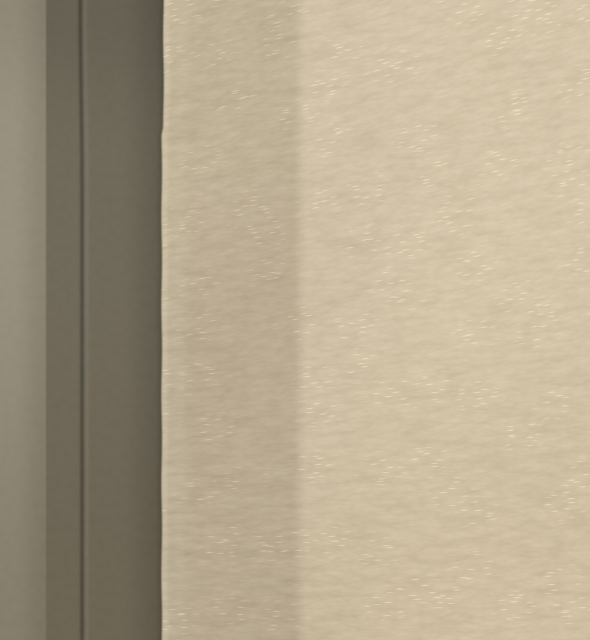
This texture is drawn by a Shadertoy shader. Its source:

```glsl
// Brushed beige metal panel beside a dark recessed frame with a thin groove

vec2 hash2(vec2 p) {
    vec3 q = fract(p.xyx * vec3(0.1031, 0.1030, 0.0973));
    q += dot(q, q.yzx + 33.33);
    return fract((q.xx + q.yz) * q.zy);
}

// Distance to the nearest scattered point
float cellular(vec2 p) {
    vec2 cell = floor(p);
    vec2 local = fract(p);
    float nearest = 2.0;
    for (int j = -1; j <= 1; j++) {
        for (int i = -1; i <= 1; i++) {
            vec2 offset = vec2(i, j);
            vec2 delta = offset + hash2(cell + offset + 57.0) - local;
            nearest = min(nearest, dot(delta, delta));
        }
    }
    return sqrt(nearest);
}

// Smooth step across a vertical boundary
float edge(float x, float position, float softness) {
    return smoothstep(position - softness, position + softness, x);
}

float ridge(float x, float center, float width) {
    float d = (x - center) / width;
    return exp(-d * d);
}

// Brush strokes lie flat at the bottom and rise to the right at the top
vec2 brushSpace(vec2 uv) {
    return vec2(uv.x, uv.y - 0.21 * uv.y * (uv.x - 0.3));
}

float brushedGrain(vec2 p) {
    float grain = 0.0;
    float weight = 0.4;
    vec2 scale = vec2(13.0, 60.0);
    for (int k = 0; k < 4; k++) {
        grain += weight * (0.48 - cellular(p * scale + float(k) * 19.7));
        scale *= vec2(1.75, 1.6);
        weight *= 0.9;
    }
    return grain;
}

// Sparse bright scratches along the brush direction
float glints(vec2 p, vec2 scale) {
    float chosen = smoothstep(0.5, 0.85, 1.0 - cellular(p * vec2(9.0, 14.0) + 4.0));
    return chosen * smoothstep(0.24, 0.02, cellular(p * scale));
}

float broadWaves(vec2 p) {
    return 0.5 * sin(p.x * 9.0 + 3.0 * sin(p.y * 5.0))
         + 0.5 * sin(p.y * 13.0 - p.x * 6.0 + 1.0);
}

vec3 frameColor(vec2 uv, float grooveX) {
    // Pale outer strip, darker toward its inner side and its foot
    vec3 strip = mix(vec3(0.51, 0.48, 0.41), vec3(0.58, 0.55, 0.48),
                     smoothstep(0.0, 0.65, uv.y));
    strip *= 1.03 - 0.09 * smoothstep(0.02, 0.078, uv.x);
    strip *= 1.0 - 0.06 * smoothstep(0.8, 1.0, uv.y);

    // Recessed channel
    vec3 channel = mix(vec3(0.425, 0.395, 0.33), vec3(0.44, 0.415, 0.355),
                       smoothstep(0.1, 0.6, uv.y));
    channel *= 1.0 - 0.08 * smoothstep(0.75, 1.0, uv.y);
    channel *= 1.0 - 0.12 * smoothstep(0.2, 0.275, uv.x);
    vec3 color = mix(strip, channel, edge(uv.x, 0.078, 0.0025));

    // Groove with a lit lip on its right
    color *= 1.0 - 0.27 * ridge(uv.x, grooveX, 0.0038);
    color += 0.03 * ridge(uv.x, grooveX + 0.008, 0.004);
    return color;
}

vec3 panelColor(vec2 uv) {
    vec3 bevel = mix(vec3(0.72, 0.67, 0.575), vec3(0.76, 0.71, 0.60), uv.y);
    vec3 shade = mix(vec3(0.715, 0.655, 0.56), vec3(0.745, 0.69, 0.585),
                     smoothstep(0.25, 0.95, uv.y));
    vec3 lit = mix(vec3(0.795, 0.73, 0.62), vec3(0.82, 0.762, 0.655),
                   smoothstep(0.0, 0.75, uv.y));
    lit *= 0.985 + 0.025 * smoothstep(0.5, 0.8, uv.x);

    vec3 color = mix(bevel, shade, edge(uv.x, 0.318, 0.012));
    color = mix(color, lit, edge(uv.x, 0.508, 0.014));

    // Brushed finish
    vec2 p = brushSpace(uv);
    color += 0.075 * brushedGrain(p) + 0.006 * broadWaves(p);
    color += vec3(0.09, 0.085, 0.075) * glints(p, vec2(24.0, 150.0));
    return color;
}

void mainImage(out vec4 fragColor, in vec2 fragCoord) {
    vec2 uv = fragCoord / iResolution.xy;

    // The panel border has a small step near the top
    float border = 0.274 + 0.003 * smoothstep(0.785, 0.805, uv.y)
                 + 0.0006 * sin(uv.y * 45.0);
    float grooveX = 0.139 - 0.003 * smoothstep(0.7, 1.0, uv.y);

    vec3 frame = frameColor(uv, grooveX);
    frame += 0.012 * (0.48 - cellular(uv * vec2(70.0, 80.0)));
    frame *= 1.0 - 0.12 * ridge(uv.x, border, 0.007);

    vec3 panel = panelColor(uv);
    panel += 0.035 * ridge(uv.x, border + 0.006, 0.005);

    vec3 color = mix(frame, panel, edge(uv.x, border, 0.0025));
    fragColor = vec4(clamp(color, 0.0, 1.0), 1.0);
}
```
